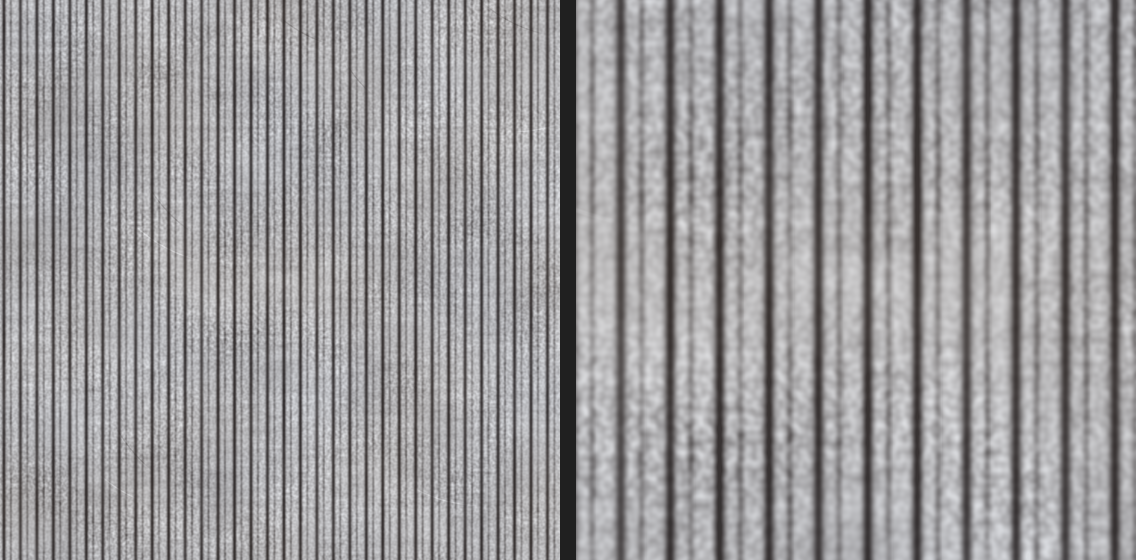
Left, the full canvas; right, a detail of the centre.
This texture is drawn by a three.js fragment shader. Its source:

```glsl
varying vec2 vUv;

const float RIBS = 34.0;            // repeats across the canvas
const float GROOVE_POS = 0.24;      // positions and widths in rib units
const float GROOVE_WIDTH = 0.115;
const float SEAM_OFFSET = 0.42;
const float SEAM_WIDTH = 0.08;
const float SEAM_DEPTH = 0.40;
const float GROOVE_VARIATION = 0.14;
const float GRAIN_SCALE = 190.0;
const float GRAIN_AMOUNT = 0.30;
const float STAIN_AMOUNT = 0.16;
const float STREAK_AMOUNT = 0.10;
const int SCRATCHES = 9;
const float SCRATCH_WIDTH = 0.0013;
const float SCRATCH_AMOUNT = 0.16;

const vec3 GROOVE_COLOR = vec3(0.215, 0.195, 0.195);
const vec3 METAL_COLOR = vec3(0.735, 0.735, 0.745);
const vec3 WARM_TINT = vec3(0.012, 0.002, -0.012);

vec2 hash2(vec2 p) {
  vec3 q = fract(p.xyx * vec3(0.1031, 0.1030, 0.0973));
  q += dot(q, q.yzx + 33.33);
  return fract((q.xx + q.yz) * q.zy);
}

float cornerGradient(vec2 cell, vec2 offset) {
  float angle = 6.28318 * hash2(cell).x;
  return dot(vec2(cos(angle), sin(angle)), offset);
}

float gradientNoise(vec2 p) {
  vec2 i = floor(p);
  vec2 f = p - i;
  vec2 u = f * f * f * (f * (f * 6.0 - 15.0) + 10.0);
  vec2 e = vec2(1.0, 0.0);
  float low = mix(cornerGradient(i, f), cornerGradient(i + e, f - e), u.x);
  float high = mix(cornerGradient(i + e.yx, f - e.yx),
                   cornerGradient(i + e.xx, f - e.xx), u.x);
  return mix(low, high, u.y);
}

float fbm(vec2 p) {
  float sum = 0.0;
  float amplitude = 1.0;
  for (int i = 0; i < 4; i++) {
    sum += amplitude * gradientNoise(p);
    p = p * 2.03 + 17.3;
    amplitude *= 0.5;
  }
  return sum;
}

// Soft line repeated once per rib
float ribLine(float x, float center, float width) {
  float d = (fract(x - center + 0.5) - 0.5) / width;
  return exp(-d * d);
}

// Thin bent scratches, alternately bright and dark
float scratches(vec2 uv) {
  float sum = 0.0;
  for (int i = 0; i < SCRATCHES; i++) {
    float id = float(i);
    vec2 center = hash2(vec2(id, 7.0));
    vec2 shape = hash2(vec2(id, 23.0));
    float angle = mix(-0.9, 0.4, shape.x);
    float reach = mix(0.03, 0.09, shape.y);
    vec2 along = vec2(cos(angle), sin(angle));
    vec2 p = uv - center;
    float s = dot(p, along);
    float d = dot(p, vec2(-along.y, along.x)) - 2.0 * s * s;
    float line = 1.0 - smoothstep(0.3, 1.6, abs(d) / SCRATCH_WIDTH);
    float fade = 1.0 - smoothstep(0.3, 1.0, abs(s) / reach);
    sum += line * fade * (mod(id, 2.0) * 2.0 - 1.0);
  }
  return sum;
}

void main() {
  // Rib profile: a deep groove and a shallow seam
  float x = vUv.x * RIBS;
  float ribId = floor(x - GROOVE_POS + 0.5);
  float groove = ribLine(x, GROOVE_POS, GROOVE_WIDTH);
  float seam = ribLine(x, GROOVE_POS + SEAM_OFFSET, SEAM_WIDTH);
  float depth = 1.0 - GROOVE_VARIATION * hash2(vec2(ribId, 3.0)).x
              + 0.15 * gradientNoise(vec2(ribId * 3.7, vUv.y * 9.0));
  float seamDepth = SEAM_DEPTH * (1.0 + 0.5 * gradientNoise(vec2(ribId * 5.3, vUv.y * 14.0)));
  float lit = 1.0 - 0.75 * groove;

  // Surface wear
  float grain = gradientNoise(vUv * GRAIN_SCALE)
              + 0.6 * gradientNoise(vUv * GRAIN_SCALE * 0.53 + 41.0);
  float stain = fbm(vUv * 4.5 + 5.0);
  float roughness = 0.8 + 0.7 * gradientNoise(vUv * 11.0 + 71.0);
  float streak = gradientNoise(vUv * vec2(9.0, 85.0) + 13.0);

  float tone = 1.0 - depth * groove - seamDepth * seam;
  tone += lit * (GRAIN_AMOUNT * roughness * grain + STAIN_AMOUNT * stain
               + STREAK_AMOUNT * streak + SCRATCH_AMOUNT * scratches(vUv));

  vec3 color = mix(GROOVE_COLOR, METAL_COLOR, clamp(tone, 0.0, 1.25));
  color += WARM_TINT * gradientNoise(vUv * 5.0 + 29.0);
  gl_FragColor = vec4(color, 1.0);
}
```
